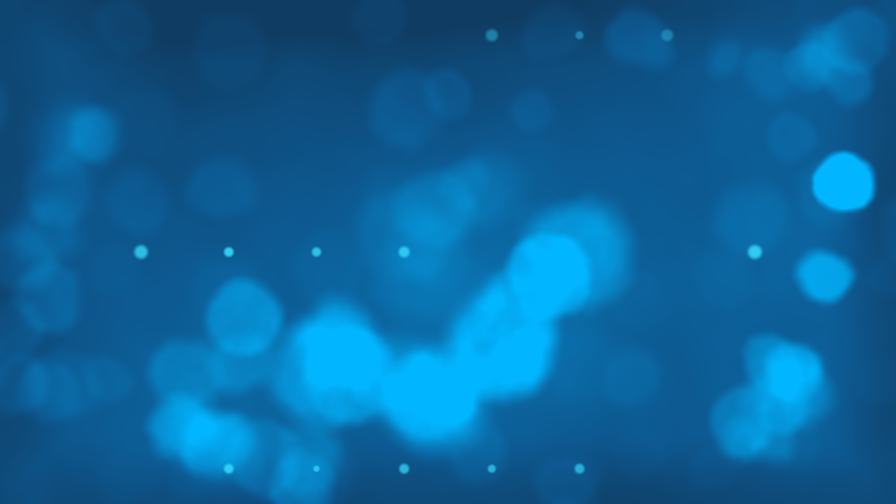
Give the GLSL for this background, as a WebGL 2 fragment shader.

```glsl
#version 300 es
precision highp float;
// Blue out-of-focus light: soft discs strung along curved trails over a misty
// gradient, plus rows of tiny cyan sparks. All light is gathered as one level
// from 0 to 1, then coloured by a ramp. Lengths are in canvas heights.

#define NAVY vec3(0.06, 0.235, 0.385)
#define OCEAN vec3(0.05, 0.35, 0.57)
#define SKY vec3(0.005, 0.71, 1.0)
#define SPARK vec3(0.20, 0.84, 0.98)
#define BASE_LEVEL 0.225
#define MIST_AMOUNT 0.16
#define PATCHINESS 0.9
#define FAINT_CELL 0.17
#define FAINT_GAIN 0.12
#define SPARK_STEP vec2(0.174, 0.43)
#define SPARK_START vec2(0.106, 0.07)

uniform vec2 u_resolution;
out vec4 fragColor;

vec3 hash3(vec2 p) {
    vec3 q = fract(vec3(p.xyx) * vec3(0.1031, 0.1030, 0.0973));
    q += dot(q, q.yxz + 33.33);
    return fract((q.xxy + q.yzz) * q.zyx);
}

float noise(vec2 p) {
    vec2 cell = floor(p), f = fract(p);
    f = f * f * (3.0 - 2.0 * f);
    float low = mix(hash3(cell).x, hash3(cell + vec2(1, 0)).x, f.x);
    float high = mix(hash3(cell + vec2(0, 1)).x, hash3(cell + vec2(1, 1)).x, f.x);
    return mix(low, high, f.y);
}

float fbm(vec2 p) {
    float sum = 0.0, weight = 0.5;
    for (int i = 0; i < 4; i++) {
        sum += weight * noise(p);
        p = mat2(1.6, 1.2, -1.2, 1.6) * p + 7.3;
        weight *= 0.5;
    }
    return sum / 0.9375;
}

float glow(vec2 p, vec2 centre, vec2 size) {
    vec2 d = (p - centre) / size;
    return exp(-dot(d, d));
}

float disc(vec2 p, vec2 centre, float radius, float softness) {
    return 1.0 - smoothstep(radius * (1.0 - softness), radius * (1.0 + 0.3 * softness), length(p - centre));
}

float screen(float level, float light) {
    return 1.0 - (1.0 - level) * (1.0 - light);
}

// Discs scattered along a quadratic curve; strong ones have crisper rims.
float trail(float level, vec2 p, vec2 a, vec2 b, vec2 c, int count, float radius, float gain, float jitter) {
    for (int i = 0; i < count; i++) {
        float t = float(i) / float(count - 1);
        vec3 place = hash3(vec2(float(i) + 3.0, floor(a.x * 50.0)));
        vec3 look = hash3(vec2(float(i) + 41.0, floor(a.x * 70.0)));
        vec2 centre = mix(mix(a, b, t), mix(b, c, t), t) + (place.xy - 0.5) * radius * jitter;
        float size = radius * mix(0.8, 1.15, place.z);
        float light = gain * mix(0.8, 1.2, t) * mix(0.65, 1.05, look.x);
        float softness = mix(0.3, 0.85, look.y) * (1.0 - 0.6 * gain);
        level = screen(level, light * disc(p, centre, size, softness));
    }
    return level;
}

// Faint discs, one per jittered grid cell.
float faintDiscs(float level, vec2 p) {
    vec2 cell = floor(p / FAINT_CELL);
    for (int k = 0; k < 9; k++) {
        vec2 id = cell + vec2(k % 3 - 1, k / 3 - 1);
        vec3 h = hash3(id + 60.0);
        vec2 centre = (id + 0.2 + 0.6 * h.xy) * FAINT_CELL;
        float light = FAINT_GAIN * h.z * h.z;
        level = screen(level, light * disc(p, centre, FAINT_CELL * mix(0.3, 0.5, h.x), 0.4));
    }
    return level;
}

// Coverage of small sparks on three rows, each lit over its own span.
float sparks(vec2 p) {
    vec2 id = floor((p - SPARK_START) / SPARK_STEP + 0.5);
    float middle = 4.0 - 4.0 * id.y + 2.5 * id.y * id.y;
    bool lit = abs(id.x - middle) < 2.1 - 0.5 * id.y || id == vec2(8, 1);
    vec3 h = hash3(id + 17.0);
    float radius = mix(0.008, 0.02, h.x);
    float core = 1.0 - smoothstep(radius * 0.4, radius, length(p - SPARK_START - id * SPARK_STEP));
    return lit ? core * mix(0.65, 1.0, h.y) * (id.y > 1.5 ? 0.5 : 0.95) : 0.0;
}

void main() {
    vec2 p = gl_FragCoord.xy / u_resolution.y;
    float width = u_resolution.x / u_resolution.y;
    vec2 q = vec2(p.x * 1.778 / width, p.y);

    // Misty base, darker at the top and the borders
    float level = BASE_LEVEL + MIST_AMOUNT * (fbm(q * 3.2 + 5.0) - 0.5);
    level += 0.16 * glow(q, vec2(0.95, 0.38), vec2(0.27, 0.27));
    level += 0.09 * glow(q, vec2(0.48, 0.2), vec2(0.22, 0.22));
    level += 0.06 * glow(q, vec2(1.6, 0.45), vec2(0.2, 0.4));
    level -= 0.20 * glow(q, vec2(0.65, 0.95), vec2(0.5, 0.24));
    vec2 border = min(q, vec2(1.778, 1.0) - q);
    level -= 0.12 * (1.0 - smoothstep(0.0, 0.15, min(border.x, border.y)));
    float base = max(level, 0.0);

    // Discs, with outlines bent a little by noise
    vec2 bent = q + 0.045 * (vec2(fbm(q * 8.0), fbm(q * 8.0 + 30.0)) - 0.5);
    level = faintDiscs(base, bent);
    level = trail(level, bent, vec2(0.64, 0.28), vec2(0.88, 0.08), vec2(1.11, 0.5), 12, 0.11, 0.47, 0.9);
    level = trail(level, bent, vec2(0.63, 0.08), vec2(0.28, 0.02), vec2(0.46, 0.34), 11, 0.075, 0.30, 1.4);
    level = trail(level, bent, vec2(0.08, 0.18), vec2(0.03, 0.5), vec2(0.15, 0.78), 9, 0.075, 0.17, 1.2);
    level = trail(level, bent, vec2(1.5, 0.09), vec2(1.48, 0.3), vec2(1.62, 0.25), 9, 0.065, 0.34, 1.6);
    level = trail(level, bent, vec2(1.3, 0.88), vec2(1.7, 0.92), vec2(1.72, 0.87), 8, 0.06, 0.19, 1.5);
    level = trail(level, bent, vec2(0.78, 0.46), vec2(0.85, 0.54), vec2(0.95, 0.63), 5, 0.09, 0.14, 0.9);

    // Cloudy patches within the gathered light, then two clear discs
    float patches = 1.0 + PATCHINESS * (fbm(q * 11.0 + 12.0) - 0.5);
    level = base + (level - base) * patches;
    level = trail(level, bent, vec2(1.64, 0.46), vec2(1.66, 0.55), vec2(1.68, 0.64), 2, 0.07, 0.85, 0.2);

    vec3 color = mix(NAVY, OCEAN, clamp(level / 0.25, 0.0, 1.0));
    color = mix(color, SKY, clamp((level - 0.25) / 0.55, 0.0, 1.0));
    color = mix(color, SPARK, sparks(q));
    fragColor = vec4(color, 1.0);
}
```
